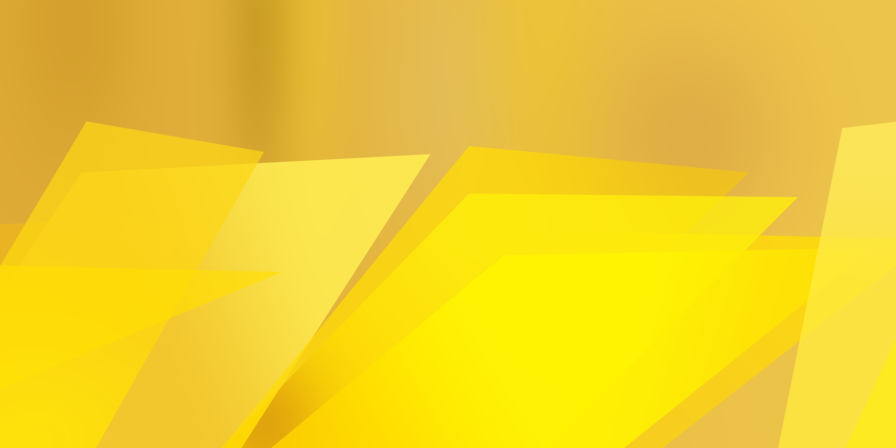
Write a Shadertoy shader that draws this background.

```glsl
// Translucent yellow blades rising over a blurred golden backdrop.
// The backdrop is a sum of soft bands; each blade is three half planes
// open at the bottom, filled with a linear gradient and blended in order.

#define EDGE_PIXELS 0.8
#define BAND_STRENGTH 1.0
#define SHADE_STRENGTH 0.75
#define GOLD vec3(0.90, 0.73, 0.26)
#define AMBER vec3(0.95, 0.73, 0.08)
#define SUN vec3(1.00, 0.86, 0.02)
#define LEMON vec3(1.00, 0.96, 0.00)
#define PALE vec3(1.00, 0.93, 0.32)
#define BROWN vec3(0.84, 0.58, 0.06)

// Signed distance to the line a-b, positive on its left
float side(vec2 p, vec2 a, vec2 b) {
    vec2 d = normalize(b - a);
    return dot(p - a, vec2(-d.y, d.x));
}

// Coverage of a blade with two top corners and two feet on the lower border
float blade(vec2 p, vec2 topL, vec2 topR, float footL, float footR) {
    float d = max(side(p, vec2(footL, 0.0), topL), side(p, topL, topR));
    d = max(d, side(p, topR, vec2(footR, 0.0)));
    float soft = EDGE_PIXELS / iResolution.y;
    return 1.0 - smoothstep(-soft, soft, d);
}

// Gradient parameter: 0 at a, 1 at b
float ramp(vec2 p, vec2 a, vec2 b) {
    vec2 d = b - a;
    return smoothstep(0.0, 1.0, dot(p - a, d) / dot(d, d));
}

// Soft elliptical spot
float glow(vec2 p, vec2 centre, vec2 size) {
    vec2 q = (p - centre) / size;
    return exp(-dot(q, q));
}

vec3 backdrop(vec2 p) {
    vec3 tint = mix(vec3(-0.03, -0.06, -0.05), vec3(0.03, 0.04, 0.03), ramp(p, vec2(0.0), vec2(2.0, 0.3)));
    tint -= vec3(0.04, 0.05, 0.04) * glow(p, vec2(0.17, 0.95), vec2(0.14, 0.30));
    tint -= vec3(0.09, 0.08, 0.08) * glow(p, vec2(0.58, 0.95), vec2(0.08, 0.40));
    tint += vec3(0.02, 0.03, -0.03) * glow(p, vec2(0.69, 0.95), vec2(0.07, 0.50));
    tint += vec3(-0.01, 0.01, 0.08) * glow(p, vec2(1.00, 0.78), vec2(0.16, 0.35));
    tint += vec3(0.01, 0.02, -0.06) * glow(p, vec2(1.20, 0.90), vec2(0.14, 0.50));
    tint -= vec3(0.05, 0.08, 0.01) * glow(p, vec2(1.55, 0.70), vec2(0.22, 0.24));
    return GOLD + BAND_STRENGTH * tint;
}

void mainImage(out vec4 fragColor, in vec2 fragCoord) {
    vec2 p = fragCoord / iResolution.y;
    vec3 col = backdrop(p);

    // Left group: low amber slab, wide pale blade, tall blade, low wedge
    float slab = blade(p, vec2(-1.0, 0.47), vec2(0.443, 0.513), -1.5, 0.05);
    col = mix(col, AMBER, 0.55 * slab);

    float wide = blade(p, vec2(0.182, 0.615), vec2(0.961, 0.656), -0.229, 0.539);
    vec3 wideFill = mix(vec3(0.96, 0.79, 0.17), PALE, ramp(p, vec2(0.32, 0.25), vec2(0.74, 0.42)));
    col = mix(col, wideFill, 0.88 * wide);

    float tall = blade(p, vec2(0.193, 0.729), vec2(0.589, 0.661), -0.242, 0.214);
    vec3 tallFill = mix(SUN, vec3(0.99, 0.84, 0.08), ramp(p, vec2(0.1, 0.0), vec2(0.3, 0.6)));
    col = mix(col, tallFill, 0.72 * tall);

    float wedge = blade(p, vec2(-1.0, 0.430), vec2(0.630, 0.393), -1.5, -0.322);
    col = mix(col, vec3(1.0, 0.87, 0.0), 0.65 * wedge);
    col = mix(col, vec3(1.0, 0.91, 0.03), 0.6 * tall * glow(p, vec2(0.08, 0.02), vec2(0.25, 0.2)));

    // Centre group, from the back to the front
    float back = blade(p, vec2(1.047, 0.674), vec2(1.672, 0.615), 0.495, 1.03);
    vec3 backFill = mix(SUN, vec3(0.95, 0.77, 0.08), ramp(p, vec2(1.1, 0.45), vec2(1.65, 0.62)));
    col = mix(col, backFill, 0.75 * back);

    float far = blade(p, vec2(1.276, 0.484), vec2(2.075, 0.466), 0.70, 1.479);
    vec3 farFill = mix(vec3(0.98, 0.82, 0.08), SUN, ramp(p, vec2(1.5, 0.0), vec2(1.9, 0.45)));
    col = mix(col, farFill, 0.82 * far);

    float middle = blade(p, vec2(1.047, 0.568), vec2(1.781, 0.560), 0.495, 1.224);
    vec3 middleFill = mix(vec3(1.0, 0.84, 0.0), vec3(1.0, 0.94, 0.04), ramp(p, vec2(0.6, 0.05), vec2(1.1, 0.5)));
    col = mix(col, middleFill, 0.76 * middle);

    // Warm shade in the gap at the foot of the centre group
    float shade = glow(p, vec2(0.59, 0.05), vec2(0.13, 0.16));
    col = mix(col, BROWN, SHADE_STRENGTH * shade * middle * (1.0 - wide));

    float front = blade(p, vec2(1.125, 0.430), vec2(1.950, 0.447), 0.605, 1.393);
    vec3 frontFill = mix(vec3(1.0, 0.83, 0.0), LEMON, ramp(p, vec2(0.65, 0.0), vec2(1.12, 0.25)));
    frontFill = mix(frontFill, SUN, 0.7 * ramp(p, vec2(1.35, 0.15), vec2(1.75, 0.05)));
    col = mix(col, frontFill, 0.85 * front);

    // Right group: pale blade and its bright lower corner
    float right = blade(p, vec2(1.880, 0.714), vec2(2.6, 0.80), 1.737, 2.6);
    vec3 rightFill = mix(vec3(1.0, 0.92, 0.24), vec3(1.0, 0.93, 0.36), ramp(p, vec2(1.9, 0.3), vec2(1.9, 0.7)));
    col = mix(col, rightFill, 0.78 * right);

    float corner = blade(p, vec2(2.10, 0.46), vec2(2.6, 0.46), 1.888, 2.6);
    col = mix(col, vec3(1.0, 0.93, 0.08), 0.7 * corner);

    fragColor = vec4(clamp(col, 0.0, 1.0), 1.0);
}
```
